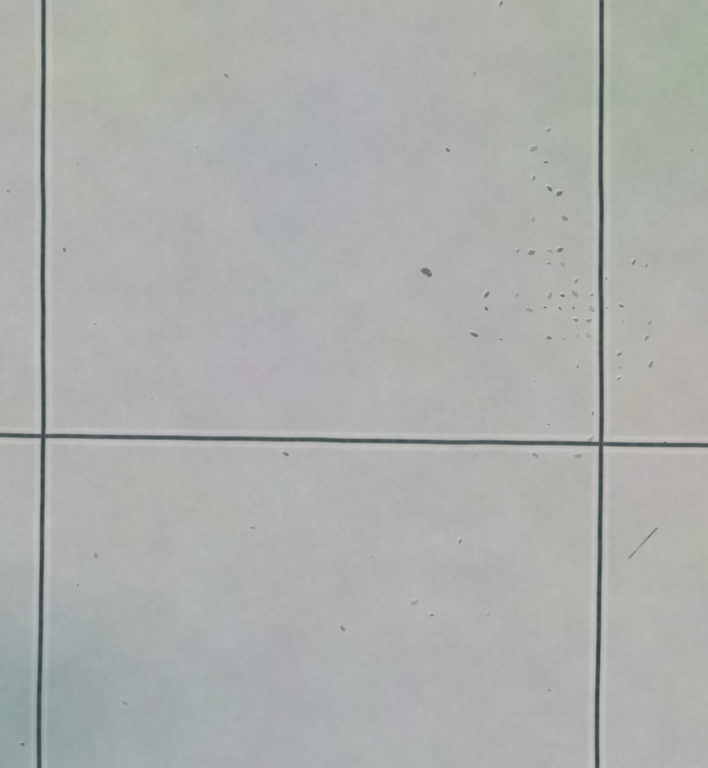
Write a WebGL 2 fragment shader that draws this texture.

```glsl
#version 300 es
precision highp float;
// Pale floor tiles divided by thin dark joints, with faint colour clouds and wear.
// Joints are a slightly skewed repeating grid; clouds are value noise plus soft glows;
// chips are hashed grid cells whose density peaks in one worn patch.
uniform vec2 u_resolution;
out vec4 fragColor;

// Lengths are in canvas heights
const float TILE = 0.7266;
const vec2 JOINT_ORIGIN = vec2(0.0562, 0.4329);
const float JOINT_TILT = 0.0141;
const float JOINT_BEND = 0.0053;
const float JOINT_HALF = 0.0027;
const float JOINT_SOFT = 0.0016;
const float HALO_WIDTH = 0.0065;
const float CHIP_CELL = 0.019;
const float CLOUD_TINT = 0.022;
const float GRAIN = 0.030;
const vec2 WORN_CENTRE = vec2(0.735, 0.625);
const vec2 CHIP_POS = vec2(0.555, 0.646);
const vec2 SCRATCH_A = vec2(0.819, 0.273);
const vec2 SCRATCH_B = vec2(0.855, 0.312);
const vec3 TILE_COLOR = vec3(0.695, 0.697, 0.688);
const vec3 JOINT_COLOR = vec3(0.215, 0.260, 0.270);
const vec3 CHIP_COLOR = vec3(0.37, 0.40, 0.40);

float hash(vec2 p) {
  return fract(sin(dot(p, vec2(127.1, 311.7))) * 43758.5453);
}

float noise(vec2 p) {
  vec2 i = floor(p), f = fract(p);
  f = f * f * (3.0 - 2.0 * f);
  return mix(mix(hash(i), hash(i + vec2(1, 0)), f.x),
             mix(hash(i + vec2(0, 1)), hash(i + vec2(1, 1)), f.x), f.y);
}

float fbm(vec2 p) {
  float sum = 0.0, amp = 0.5;
  for (int i = 0; i < 4; i++) {
    sum += amp * (noise(p) - 0.5);
    p = p * 2.03 + 17.3;
    amp *= 0.55;
  }
  return sum;
}

// Soft elliptical falloff
float glow(vec2 p, vec2 centre, vec2 radius) {
  vec2 q = (p - centre) / radius;
  return exp(-dot(q, q));
}

float segment(vec2 p, vec2 a, vec2 b) {
  vec2 ab = b - a;
  return length(p - a - ab * clamp(dot(p - a, ab) / dot(ab, ab), 0.0, 1.0));
}

vec3 tileSurface(vec2 p) {
  vec3 c = TILE_COLOR;
  // Broad light and colour drift
  c += vec3(-0.12, -0.065, -0.055) * glow(p, vec2(-0.02, 0.06), vec2(0.19, 0.15));
  c += vec3(-0.035, -0.018, 0.0) * glow(p, vec2(0.28, 0.08), vec2(0.28, 0.14));
  c += vec3(-0.045, -0.005, -0.06) * glow(p, vec2(0.92, 0.91), vec2(0.24, 0.20));
  c += vec3(-0.005, 0.012, -0.035) * glow(p, vec2(0.18, 0.93), vec2(0.14, 0.12));
  c += vec3(0.008, -0.012, 0.012) * glow(p, vec2(0.35, 0.49), vec2(0.10, 0.09));
  c += vec3(-0.012, -0.005, 0.018) * glow(p, vec2(0.38, 0.78), vec2(0.18, 0.22));
  c += vec3(0.020, 0.0, -0.015) * glow(p, vec2(0.92, 0.42), vec2(0.13, 0.18));
  // Mottled hue, then fine grain
  c += CLOUD_TINT * vec3(fbm(p * 11.0), fbm(p * 11.0 + 31.0), 1.5 * fbm(p * 11.0 + 67.0));
  c += 0.035 * fbm(p * 24.0 + 9.0);
  c += GRAIN * (0.6 * noise(p * 260.0) + 0.4 * noise(p * 110.0) - 0.5);
  return c;
}

// Coverage of a rotated oval chip with a ragged edge
float chip(vec2 q, float angle, float radius, float aa) {
  float s = sin(angle), k = cos(angle);
  q = mat2(k, -s, s, k) * q * vec2(0.75, 1.35);
  float d = length(q) - radius * (0.7 + 0.6 * noise(q * 420.0 + angle * 9.0));
  return 1.0 - smoothstep(-aa, aa, d);
}

// x: dark chips, y: pale rims beside them
vec2 scatteredChips(vec2 p, float aa) {
  vec2 id = floor(p / CHIP_CELL);
  vec2 jitter = vec2(hash(id + 3.1), hash(id + 8.7));
  vec2 q = p - (id + 0.3 + 0.4 * jitter) * CHIP_CELL;
  float worn = glow(p, WORN_CENTRE + vec2(0.22 * (WORN_CENTRE.y - p.y), 0.0), vec2(0.085, 0.12));
  float present = step(hash(id + 21.0), 0.006 + 0.62 * worn);
  float radius = CHIP_CELL * mix(0.06, 0.21, pow(hash(id + 5.3), 1.7));
  float angle = 6.2832 * hash(id + 1.9);
  float strength = present * mix(0.25, 0.85, hash(id + 14.0));
  return strength * vec2(chip(q, angle, radius, aa),
                         chip(q + vec2(0.002, -0.003), angle, radius, aa));
}

void main() {
  vec2 p = gl_FragCoord.xy / u_resolution.y;
  float aa = max(1.0 / u_resolution.y, 0.0012);
  vec3 color = tileSurface(p);

  // Chips and a single scratch
  vec2 chips = scatteredChips(p, aa);
  color += 0.07 * chips.y;
  float dark = max(chips.x, 0.85 * chip(p - CHIP_POS, -0.7, 0.0055, aa));
  float scratch = 1.0 - smoothstep(0.0, 0.0010 + aa, segment(p, SCRATCH_A, SCRATCH_B));
  dark = max(dark, scratch * (0.25 + 0.6 * noise(p * 130.0)));
  color = mix(color, CHIP_COLOR, dark);

  // Joints: distance to the bent, tilted grid
  vec2 grid = p - JOINT_ORIGIN;
  grid.x += JOINT_BEND * (1.0 - smoothstep(0.0, 0.48, p.y));
  grid.y += JOINT_TILT * p.x;
  grid += 0.0012 * (vec2(noise(vec2(p.y * 22.0, 4.0)), noise(vec2(p.x * 22.0, 9.0))) - 0.5);
  vec2 d = abs(fract(grid / TILE + 0.5) - 0.5) * TILE;
  vec2 halo = exp(-pow((d - 1.3 * HALO_WIDTH) / (0.5 * HALO_WIDTH), vec2(2.0)));
  color += 0.045 * max(halo.x, halo.y);
  float soft = max(JOINT_SOFT, aa);
  vec2 joint = 1.0 - smoothstep(JOINT_HALF - soft, JOINT_HALF + soft, d);
  joint *= vec2(0.95, 0.84) * (0.88 + 0.18 * noise(p * 150.0));
  color = mix(color, JOINT_COLOR, max(joint.x, joint.y));

  fragColor = vec4(clamp(color, 0.0, 1.0), 1.0);
}
```
